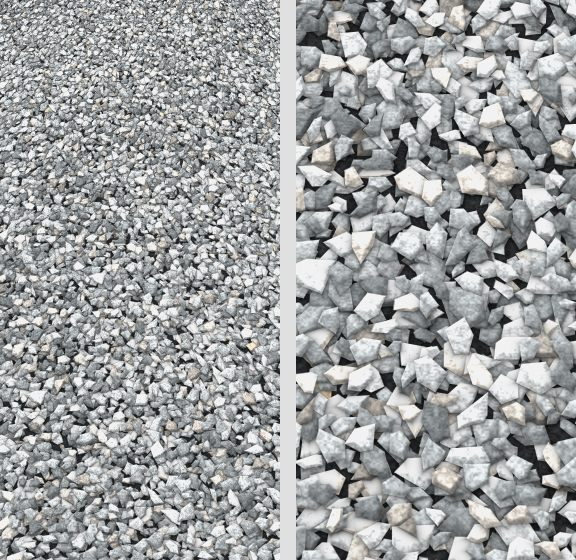
Left, the full canvas; right, a detail of the centre.
Give the GLSL for this texture, as a Shadertoy shader.

```glsl
// A slope of crushed grey gravel receding upwards.
// Layers of jittered cells hold faceted convex stones, painted back to front
// with contact shadows; cell size shrinks with height for perspective.
#define NEAR_SIZE 0.058   // cell size at the bottom, in canvas widths
#define FAR_SIZE 0.019    // cell size at the top
#define LAYERS 5
#define SIDES 5
#define JITTER 0.6
#define DARK_STONE 0.53
#define LIGHT_STONE 1.13
#define SHADOW 0.50
#define SHADOW_WIDTH 0.06
#define GRAIN 0.55
#define DRIFT 0.20

const vec3 GAP = vec3(0.18, 0.185, 0.19);
const vec3 COOL = vec3(0.96, 1.0, 1.016);
const vec3 WARM = vec3(1.03, 0.995, 0.95);
const vec3 RUST = vec3(1.08, 0.93, 0.78);
const vec3 LIGHT = vec3(-0.25, 0.55, 0.80);

float hash(vec2 id, float k) {
    return fract(sin(dot(id, vec2(127.1, 311.7)) + k * 74.7) * 43758.5453);
}

float noise(vec2 p) {
    vec2 i = floor(p), f = fract(p);
    f = f * f * (3.0 - 2.0 * f);
    return mix(mix(hash(i, 0.0), hash(i + vec2(1, 0), 0.0), f.x),
               mix(hash(i + vec2(0, 1), 0.0), hash(i + vec2(1, 1), 0.0), f.x), f.y);
}

float lambert(vec3 normal) {
    return 0.55 + 0.6 * max(dot(normalize(normal), LIGHT), 0.0);
}

// Edge distance (x) and facet brightness (y) of one stone.
vec2 stone(vec2 offset, vec2 id) {
    float angle = (hash(id, 1.0) - 0.5) * 2.8;
    float c = cos(angle), s = sin(angle);
    mat2 turn = mat2(c, s, -s, c);
    float len = mix(0.30, 0.62, hash(id, 2.0));
    vec2 size = vec2(len, len * mix(0.48, 0.92, hash(id, 3.0)));
    vec2 q = (offset * turn) / size;

    // tilted top face
    vec2 tilt = (vec2(hash(id, 4.0), hash(id, 5.0)) - 0.5) * 0.9;
    float top = mix(0.25, 0.50, hash(id, 6.0)) - 0.4 * dot(q, tilt);
    float weight = exp(-14.0 * clamp(top, -1.0, 3.0));
    float total = weight;
    float shade = weight * lambert(vec3(tilt, 1.0));

    // cut sides, blended narrowly along the ridges
    float edge = -1.0;
    float start = hash(id, 7.0) * 6.2832;
    for (int i = 0; i < SIDES; i++) {
        float k = float(i) * 3.0 + 10.0;
        float a = start + (float(i) + 0.8 * (hash(id, k) - 0.5)) * 6.2832 / float(SIDES);
        vec2 n = vec2(cos(a), sin(a));
        float e = dot(q, n) - mix(0.62, 0.98, hash(id, k + 1.0));
        float steep = mix(0.5, 1.9, hash(id, k + 2.0));
        weight = exp(-14.0 * clamp(-e * steep, -1.0, 3.0));
        shade += weight * lambert(vec3(turn * normalize(n / size) * steep, 1.0));
        total += weight;
        edge = max(edge, e);
    }
    return vec2(edge * size.y, shade / total);
}

// Rock colour: mostly cool grey, some warm, a few rusty.
vec3 rock(vec2 id, float drift) {
    float tone = clamp(hash(id, 40.0) + drift, 0.0, 1.0);
    float kind = hash(id, 41.0) + 0.12 * (tone - 0.5);
    vec3 tint = mix(COOL, vec3(1.0), 0.7 * tone);
    tint = mix(tint, WARM, step(0.85, kind));
    tint = mix(tint, RUST, step(1.02, kind));
    return mix(DARK_STONE, LIGHT_STONE, tone) * tint;
}

void mainImage(out vec4 fragColor, in vec2 fragCoord) {
    // perspective: equal cells in ground space
    vec2 uv = fragCoord / iResolution.xy;
    float aspect = iResolution.y / iResolution.x;
    float scale = mix(NEAR_SIZE, FAR_SIZE, uv.y);
    float slope = (NEAR_SIZE - FAR_SIZE) / aspect;
    vec2 ground = vec2((uv.x - 0.5) / scale, log(NEAR_SIZE / scale) / slope);
    float pixel = 1.0 / (iResolution.x * scale);

    // broad tone patches and mineral grain
    float drift = DRIFT * (noise(uv * vec2(4.0, 8.0) + 3.0) - 0.5);
    float speckle = 0.55 * noise(ground * 9.0) + 0.45 * noise(ground * 19.0 + 7.0);
    float grain = 1.0 + GRAIN * (speckle - 0.5);

    vec3 color = GAP * (0.5 + speckle);
    for (int layer = 0; layer < LAYERS; layer++) {
        vec2 shift = vec2(0.37, 0.61) * float(layer);
        vec2 p = ground + shift;
        vec2 cell = floor(p);
        for (int j = 1; j >= -1; j--)
        for (int i = -1; i <= 1; i++) {
            vec2 home = cell + vec2(i, j);
            vec2 id = home + float(layer) * vec2(83.0, 47.0);
            vec2 jitter = (vec2(hash(id, 50.0), hash(id, 51.0)) - 0.5) * JITTER;
            vec2 offset = p - home - 0.5 - jitter;
            if (dot(offset, offset) > 1.2) continue;
            vec2 body = stone(offset, id);
            float below = smoothstep(0.35, -0.35, offset.y);
            float shadow = exp(-max(body.x, 0.0) / SHADOW_WIDTH) * mix(0.3, 1.0, below);
            color *= 1.0 - SHADOW * shadow;
            vec3 face = min(rock(id, drift) * body.y * grain, vec3(0.95));
            color = mix(color, face, clamp(0.5 - body.x / pixel, 0.0, 1.0));
        }
    }
    fragColor = vec4(color, 1.0);
}
```
